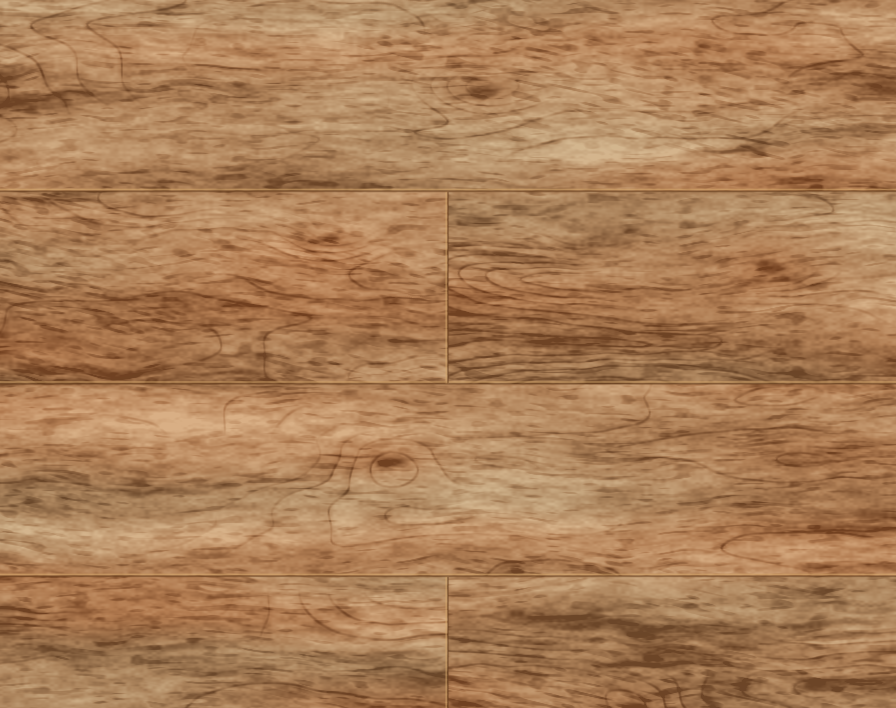
This texture is drawn by a Shadertoy shader. Its source:

```glsl
// Oak plank floor: long boards in staggered rows, each with its own grain.
// Contours of a stretched, warped noise field make the growth rings; a knot
// bends them, while fibres, pores, streaks and surface checks add the wear.

const vec2  PLANK = vec2(1.01, 0.2148);      // board size, in canvas widths
const vec2  FIRST_SEAM = vec2(0.005, 0.0013);// start of the first board off canvas
const float STAGGER = 0.5;                   // shift of every other row
const float SEAM_WIDTH = 0.0008;
const float RING_WIDTH = 0.0009;
const float RING_COUNT = 9.0;
const float KNOT_RADIUS = 0.011;
const float BASE_TONE = 0.64;
const float BROAD_CONTRAST = 0.95;
const float FIBRE_CONTRAST = 0.62;

const vec3 DARK_WOOD  = vec3(0.43, 0.265, 0.145);
const vec3 MID_WOOD   = vec3(0.685, 0.50, 0.338);
const vec3 LIGHT_WOOD = vec3(0.84, 0.70, 0.54);
const vec3 RED_TINT   = vec3(0.018, -0.02, -0.028);
const vec3 GROOVE     = vec3(0.40, 0.24, 0.11);
const vec3 BEVEL      = vec3(0.84, 0.66, 0.42);

float hash(vec2 p) {
    vec3 h = fract(vec3(p.xyx) * 0.1031);
    h += dot(h, h.yzx + 33.33);
    return fract((h.x + h.y) * h.z);
}

float noise(vec2 p) {
    vec2 cell = floor(p), f = fract(p);
    f = f * f * (3.0 - 2.0 * f);
    return mix(mix(hash(cell), hash(cell + vec2(1, 0)), f.x),
               mix(hash(cell + vec2(0, 1)), hash(cell + vec2(1, 1)), f.x), f.y);
}

float fbm(vec2 p) {
    float sum = 0.0, amplitude = 0.533;
    for (int i = 0; i < 4; i++) {
        sum += amplitude * noise(p);
        p = mat2(0.998, 0.06, -0.06, 0.998) * p * 2.03 + 17.3;
        amplitude *= 0.5;
    }
    return sum;
}

float band(float dist, float halfWidth, float pixel) {
    return 1.0 - smoothstep(max(halfWidth - pixel, 0.0), halfWidth + pixel, abs(dist));
}

vec3 woodColor(float tone) {
    tone = clamp(tone, 0.0, 1.0);
    return tone < 0.5 ? mix(DARK_WOOD, MID_WOOD, tone * 2.0)
                      : mix(MID_WOOD, LIGHT_WOOD, tone * 2.0 - 1.0);
}

vec3 plankColor(vec2 local, vec2 id, float pixel) {
    float seedA = hash(id + 11.7), seedB = hash(id + 47.1);
    vec2 q = local + floor(vec2(seedA, seedB) * 20.0) + vec2(seedB, seedA);

    // Warp the grain so that it drifts along the board
    vec2 flow = q;
    flow.y += 0.045 * (fbm(q * vec2(3.5, 7.0)) - 0.5);
    flow.y += 0.004 * (noise(q * vec2(28.0, 60.0)) - 0.5);

    // One knot per board, with a ragged core and a wide halo
    vec2 knotAt = PLANK * vec2(mix(0.06, 0.94, seedA), mix(0.12, 0.88, seedB));
    vec2 toKnot = (local - knotAt) * vec2(0.5, 1.0);
    float knotDist = length(toKnot) * (0.6 + 0.9 * noise(q * vec2(90.0, 150.0)));
    float core = 1.0 - smoothstep(0.1 * KNOT_RADIUS, KNOT_RADIUS, knotDist);
    float halo = exp(-dot(toKnot, toKnot) / (7.0 * KNOT_RADIUS * KNOT_RADIUS));

    // Growth rings: fine contour lines, each with a soft dark side
    float rings = RING_COUNT * (0.84 * noise(flow * vec2(2.6, 14.0))
                + 0.16 * noise(flow * vec2(7.0, 33.0)) + 0.3 * halo);
    float slope = clamp(fwidth(rings) / pixel, 1.0, 160.0);
    float phase = fract(rings);
    float patchy = smoothstep(0.25, 0.7, noise(q * vec2(5.0, 20.0) + 5.0));
    float ringLine = band((phase - 0.5) / slope, RING_WIDTH, pixel);
    ringLine *= patchy * (0.3 + 0.9 * noise(q * vec2(90.0, 190.0)));
    float ringShade = patchy * smoothstep(0.0, 0.5, phase)
                    * (1.0 - smoothstep(0.5, 0.62, phase));

    // Broad tone, layered fine fibres and short dark pores
    float broad = fbm(flow * vec2(2.6, 17.0) + 31.0) - 0.5;
    float fibre = 0.40 * noise(flow * vec2(30.0, 170.0))
                + 0.35 * noise(flow * vec2(75.0, 290.0) + 4.0)
                + 0.25 * noise(q * vec2(210.0, 390.0)) - 0.5;
    float pores = smoothstep(0.62, 0.88, noise(flow * vec2(48.0, 310.0) + 9.0));

    // Long smoky streaks, thin hairlines and patches of slanted checks
    float streak = smoothstep(0.54, 0.74, fbm(flow * vec2(5.0, 50.0) + 73.0));
    streak *= smoothstep(0.3, 0.65, noise(q * vec2(3.0, 11.0) + 3.0));
    float hairline = smoothstep(0.62, 0.85, noise(flow * vec2(13.0, 150.0) + 41.0));
    hairline *= smoothstep(0.35, 0.7, noise(q * vec2(5.0, 26.0) + 23.0));
    vec2 slant = vec2(q.x + 0.3 * q.y, q.y - 0.22 * q.x);
    float checks = smoothstep(0.6, 0.85, noise(slant * vec2(48.0, 230.0)));
    checks *= smoothstep(0.48, 0.7, fbm(q * vec2(3.0, 9.0) + 57.0));

    float tone = BASE_TONE + 0.06 * (seedB - 0.5) + BROAD_CONTRAST * broad
               + FIBRE_CONTRAST * fibre - 0.11 * ringShade - 0.27 * ringLine
               - 0.22 * pores - 0.33 * streak - 0.20 * hairline
               - 0.26 * checks - 0.15 * halo - 0.45 * core;
    float redness = 1.8 * (noise(flow * vec2(3.0, 20.0) + 88.0) - 0.5) + 0.6 * halo;
    return woodColor(tone) + RED_TINT * redness;
}

void mainImage(out vec4 fragColor, in vec2 fragCoord) {
    float pixel = 1.0 / iResolution.x;
    vec2 p = vec2(fragCoord.x, iResolution.y - fragCoord.y) * pixel;

    // Board layout, counted from the top row down
    vec2 grid = (p + FIRST_SEAM) / PLANK;
    grid.x += STAGGER * mod(floor(grid.y), 2.0);
    vec3 color = plankColor(fract(grid) * PLANK, floor(grid), pixel);

    // Seams: a thin groove beside a lit bevel
    vec2 seam = (fract(grid + 0.5) - 0.5) * PLANK;
    vec2 lit = seam + 2.4 * SEAM_WIDTH;
    float bevel = max(band(lit.x, SEAM_WIDTH, pixel), band(lit.y, SEAM_WIDTH, pixel));
    float groove = max(band(seam.x, SEAM_WIDTH, pixel), band(seam.y, SEAM_WIDTH, pixel));
    color = mix(color, BEVEL, 0.55 * bevel);
    color = mix(color, GROOVE, 0.6 * groove);
    fragColor = vec4(clamp(color, 0.0, 1.0), 1.0);
}
```
